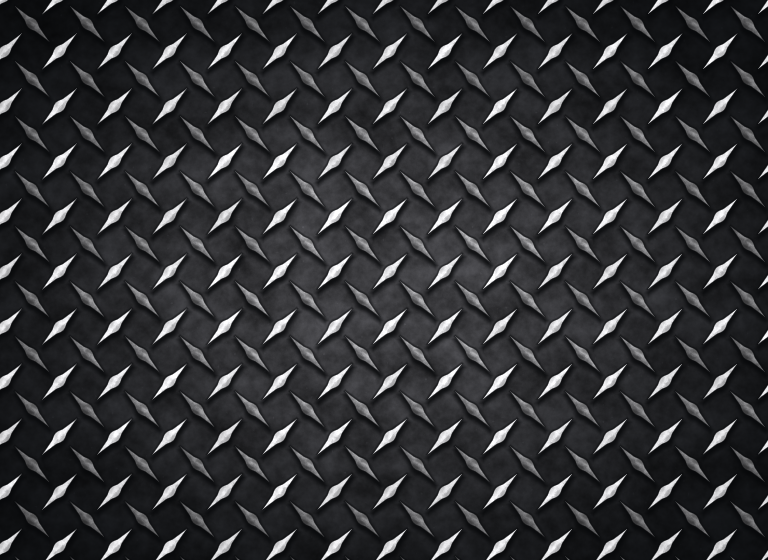
Reproduce this texture procedurally as a WebGL 1 fragment shader.

```glsl
precision highp float;

uniform vec2 u_resolution;

// Layout: lengths of studs are fractions of the pitch
const float PITCH = 0.0983;                 // fraction of canvas height
const vec2 ORIGIN = vec2(0.0080, 0.0237);   // centre of the first bright stud
const float STUD_ANGLE = 0.805;
const float HALF_LENGTH = 0.445;
const float HALF_WIDTH = 0.098;
const float BOSS_SHARE = 0.24;              // extra width of the middle
const vec2 SHADOW_SHIFT = vec2(0.012, -0.065);
const float SHADOW_SOFTNESS = 0.10;
const float SHADOW_DEPTH = 0.80;
const float GRIME = 0.24;
const float STUD_VARIATION = 0.12;

// Colours
const vec3 PLATE_CENTRE = vec3(0.235, 0.235, 0.247);
const vec3 PLATE_EDGE = vec3(0.055, 0.060, 0.068);
const vec3 SHADOW = vec3(0.025, 0.030, 0.037);
const vec3 WHITE_STEEL = vec3(0.96, 0.96, 0.97);
const vec3 PALE_STEEL = vec3(0.69, 0.69, 0.70);
const vec3 GREY_STEEL = vec3(0.43, 0.43, 0.44);

float hash(vec2 p) {
  return fract(sin(dot(p, vec2(127.1, 311.7))) * 43758.5);
}

vec2 gradient(vec2 cell) {
  float a = 6.2832 * hash(cell);
  return vec2(cos(a), sin(a));
}

float gradientNoise(vec2 p) {
  vec2 i = floor(p), f = fract(p);
  vec2 w = f * f * f * (f * (f * 6.0 - 15.0) + 10.0);
  vec2 e = vec2(1.0, 0.0);
  float low = mix(dot(gradient(i), f),
                  dot(gradient(i + e), f - e), w.x);
  float high = mix(dot(gradient(i + e.yx), f - e.yx),
                   dot(gradient(i + e.xx), f - e.xx), w.x);
  return mix(low, high, w.y);
}

float fbm(vec2 p) {
  float sum = 0.0, gain = 1.0;
  for (int i = 0; i < 5; i++) {
    sum += gain * gradientNoise(p);
    p = mat2(1.6, 1.2, -1.2, 1.6) * p + 7.3;
    gain *= 0.58;
  }
  return sum;
}

// Tapered stud with a swollen middle; s = (along, across)
float studDistance(vec2 s) {
  float t = abs(s.x) / HALF_LENGTH;
  float boss = 1.0 - smoothstep(0.08, 0.34, t);
  float width = HALF_WIDTH * mix(1.0 - t, boss, BOSS_SHARE);
  return max(abs(s.y) - width, abs(s.x) - HALF_LENGTH);
}

// Steel shading, lit from above
vec3 studColour(vec2 s, float d, float bright, vec2 id) {
  float wear = fbm(s * 9.0 + id * 5.7);
  float lit = smoothstep(-0.045, 0.05, s.y + 0.025 * wear);
  float boss = 1.0 - smoothstep(0.03, 0.12, abs(s.x));
  float crease = boss * smoothstep(0.015, 0.06, abs(s.y - 0.3 * s.x));
  vec3 dull = mix(GREY_STEEL, PALE_STEEL, lit) * (1.0 - 0.30 * crease);
  vec3 shiny = mix(PALE_STEEL, WHITE_STEEL, smoothstep(-0.3, 0.35, lit));
  shiny *= 1.0 - 0.12 * crease;
  vec3 c = mix(dull, shiny, bright) * (1.0 + 0.10 * wear);
  c *= 1.0 + STUD_VARIATION * (hash(id + 31.0 * bright) - 0.5);
  return c * mix(0.72, 1.0, smoothstep(0.0, 0.016, -d));
}

void main() {
  vec2 uv = gl_FragCoord.xy / u_resolution;
  vec2 p = (gl_FragCoord.xy / u_resolution.y - ORIGIN) / PITCH;
  float pixel = 1.0 / (u_resolution.y * PITCH);
  float vignette = smoothstep(0.12, 0.95, length(uv - 0.5) * 1.414);

  // Grimy plate with cloudy smears and fine grain
  float clouds = fbm(p * vec2(0.8, 1.1)) + 0.6 * fbm(p * 4.5 + 40.0);
  float specks = smoothstep(0.42, 0.7, gradientNoise(p * 13.0));
  vec3 colour = mix(PLATE_CENTRE, PLATE_EDGE, vignette);
  colour *= max(0.35, 1.0 + GRIME * 1.6 * clouds + GRIME * specks);

  // Two interleaved square lattices of crossed studs
  for (int k = 0; k < 2; k++) {
    float bright = 1.0 - float(k);
    float lean = 2.0 * bright - 1.0;
    vec2 q = p + 0.5 * bright;
    vec2 id = floor(q);
    vec2 local = q - id - 0.5;
    float c = cos(STUD_ANGLE), n = lean * sin(STUD_ANGLE);
    mat2 toStud = mat2(c, -n, n, c);
    vec2 s = toStud * local;
    float d = studDistance(s);
    float shadowDistance = studDistance(toStud * (local - SHADOW_SHIFT));
    float shade = 1.0 - smoothstep(-0.03, SHADOW_SOFTNESS, shadowDistance);
    float rim = 1.0 - smoothstep(0.0, 0.05, d);
    colour = mix(colour, SHADOW, SHADOW_DEPTH * max(shade, 0.75 * rim));
    vec3 steel = studColour(s, d, bright, id);
    steel *= 1.0 - vignette * mix(0.30, 0.06, bright);
    colour = mix(colour, steel, 1.0 - smoothstep(-0.7 * pixel, 0.7 * pixel, d));
  }

  gl_FragColor = vec4(clamp(colour, 0.0, 1.0), 1.0);
}
```
